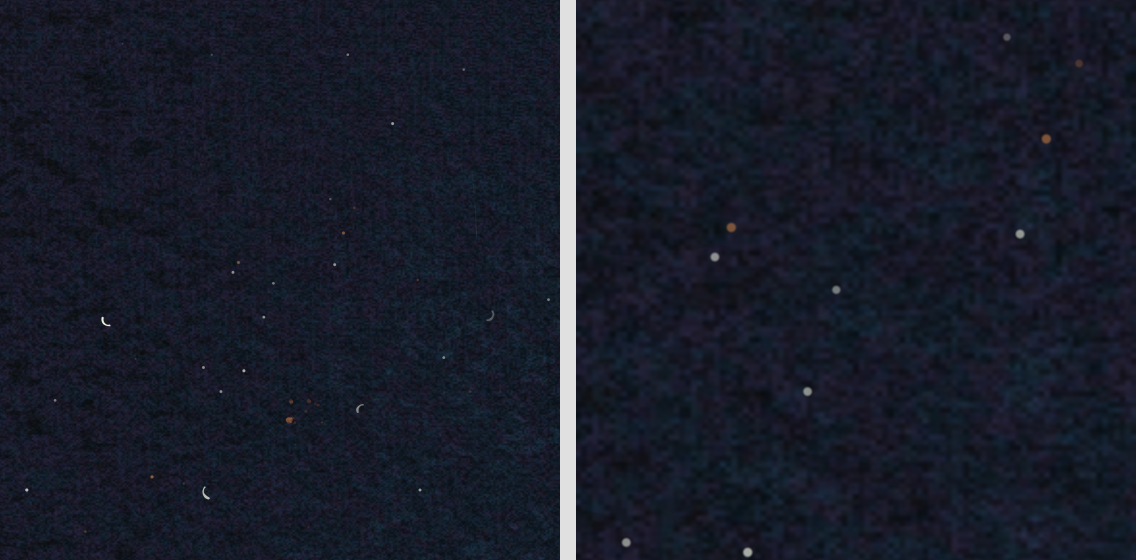
Left, the full canvas; right, a detail of the centre.
A WebGL 2 fragment shader for this texture:

```glsl
#version 300 es
precision highp float;

uniform vec2 u_resolution;
out vec4 fragColor;

float hash(vec2 p) {
    return fract(sin(dot(p, vec2(127.1, 311.7))) * 43758.5453);
}

vec2 hash2(float seed) {
    return vec2(hash(vec2(seed, 3.7)), hash(vec2(seed, 9.2)));
}

float noise(vec2 p) {
    vec2 cell = floor(p), f = fract(p);
    f = f * f * (3.0 - 2.0 * f);
    return mix(mix(hash(cell), hash(cell + vec2(1, 0)), f.x),
               mix(hash(cell + vec2(0, 1)), hash(cell + vec2(1, 1)), f.x), f.y);
}

float fbm(vec2 p) {
    float sum = 0.0, amplitude = 0.5;
    for (int i = 0; i < 4; i++) {
        sum += amplitude * noise(p);
        p = mat2(1.6, 1.2, -1.2, 1.6) * p + 7.3;
        amplitude *= 0.55;
    }
    return sum / 1.01;
}

// Soft round mark from a distance
float spot(float dist, float radius, float blur) {
    return 1.0 - smoothstep(radius - blur, radius + blur, dist);
}

// Distance to an arc centred on the given angle
float arcDistance(vec2 p, float radius, float angle, float halfSpan) {
    float c = cos(angle), s = sin(angle);
    p = mat2(c, -s, s, c) * p;
    p.y = abs(p.y);
    vec2 tip = radius * vec2(cos(halfSpan), sin(halfSpan));
    return atan(p.y, p.x) < halfSpan ? abs(length(p) - radius) : length(p - tip);
}

void main() {
    vec2 uv = gl_FragCoord.xy / u_resolution;
    float blur = max(0.001, 0.7 / u_resolution.y);

    // Violet and teal mottling, more teal toward the lower right
    float patches = fbm(uv * vec2(20.0, 27.0));
    float chroma = noise(uv * vec2(75.0, 85.0) + 31.0);
    float fineChroma = noise(uv * 145.0 + 61.0);
    float teal = 0.4 * patches + 0.32 * chroma + 0.28 * fineChroma
               + 0.14 * (uv.x - 0.5) - 0.08 * (uv.y - 0.5);
    vec3 color = mix(vec3(0.099, 0.096, 0.158), vec3(0.07, 0.106, 0.152),
                     smoothstep(0.38, 0.64, teal));

    // Pale worn flecks, tilted, on the lower right
    vec2 tilted = mat2(0.95, 0.3, -0.3, 0.95) * uv;
    float wear = fbm(tilted * vec2(34.0, 60.0) + 5.0);
    float wearArea = 0.25 + 0.75 * smoothstep(0.3, 0.8, uv.x) * smoothstep(0.9, 0.4, uv.y);
    color += vec3(0.01, 0.033, 0.04) * wearArea * smoothstep(0.5, 0.72, wear);

    // Thin ragged dark streaks, mostly on the left
    float streak = fbm(uv * vec2(32.0, 65.0) + 19.0);
    float streakArea = 0.2 + 0.8 * smoothstep(0.75, 0.1, uv.x);
    color = mix(color, vec3(0.055, 0.068, 0.085),
                0.8 * streakArea * smoothstep(0.52, 0.72, streak));

    // Fine woven grain in brightness and in tint
    float coarseGrain = noise(uv * vec2(150.0, 190.0)) - 0.5;
    float fineGrain = noise(uv * vec2(290.0, 310.0) + 11.0) - 0.5;
    color *= 1.0 + 0.38 * coarseGrain + 0.62 * fineGrain;
    color.r += 0.03 * (noise(uv * 170.0 + 43.0) - 0.5);
    color.b += 0.03 * (noise(uv * 160.0 + 83.0) - 0.5);

    // Scattered dust, white or amber
    for (int i = 0; i < 30; i++) {
        float seed = float(i) + 1.0;
        vec2 kind = hash2(seed + 50.0);
        float strength = mix(0.15, 1.0, kind.x * kind.x);
        vec3 dust = kind.y < 0.3 ? vec3(0.65, 0.42, 0.25) : vec3(0.92, 0.94, 0.88);
        float radius = mix(0.0014, 0.003, kind.x);
        color = mix(color, dust, strength * spot(length(uv - hash2(seed)), radius, blur));
    }

    // Loose cluster of rusty crumbs
    for (int i = 0; i < 12; i++) {
        float seed = float(i) + 120.0;
        vec2 center = vec2(0.54, 0.27) + 0.07 * (hash2(seed) - 0.5);
        float size = hash(vec2(seed, 1.0));
        float ragged = 0.003 * (noise(uv * 260.0) - 0.5);
        color = mix(color, vec3(0.65, 0.4, 0.24), (0.15 + 0.6 * size * size)
                    * spot(length(uv - center) + ragged, 0.0013 + 0.003 * size, blur));
    }

    // Short curled fibres with uneven thickness
    for (int i = 0; i < 4; i++) {
        float seed = float(i) + 200.0;
        vec2 center = vec2(0.08 + 0.24 * float(i), 0.12) + vec2(0.12, 0.6) * hash2(seed);
        vec2 bend = hash2(seed + 20.0);
        float dist = arcDistance(uv - center, 0.007 + 0.006 * bend.x, 6.28 * bend.y, 1.0);
        float width = 0.0007 + 0.002 * noise(uv * 130.0);
        color = mix(color, vec3(0.92, 0.93, 0.86),
                    mix(1.0, 0.3, float(i) / 3.0) * spot(dist, width, blur));
    }

    // Faint upright scratch
    float scratchX = 0.845 + 0.006 * sin(uv.y * 14.0);
    float scratch = spot(abs(uv.x - scratchX), 0.0008, blur)
                  * smoothstep(0.5, 0.6, uv.y) * smoothstep(0.72, 0.64, uv.y);
    color += 0.12 * scratch * noise(uv * vec2(8.0, 60.0));

    fragColor = vec4(color, 1.0);
}
```
